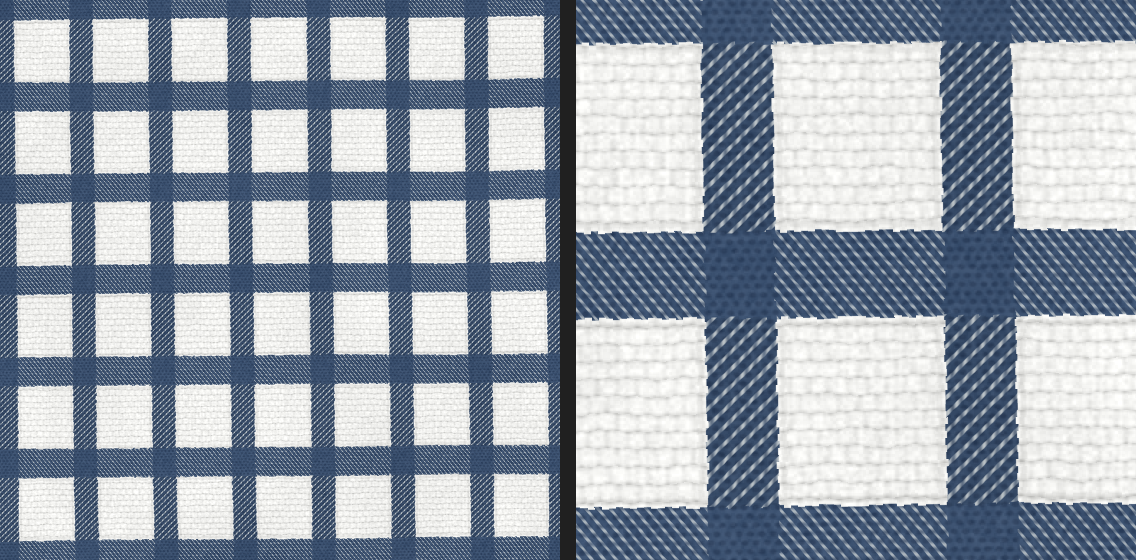
Left, the full canvas; right, a detail of the centre.
Write a Shadertoy shader that draws this pattern.

```glsl
const float TAU = 6.2831853;

float hash(vec2 p) {
    return fract(sin(dot(p, vec2(127.1, 311.7))) * 43758.5453);
}

float noise(vec2 p) {
    vec2 i = floor(p), f = fract(p);
    f = f * f * (3.0 - 2.0 * f);
    return mix(mix(hash(i), hash(i + vec2(1, 0)), f.x),
               mix(hash(i + vec2(0, 1)), hash(i + vec2(1, 1)), f.x), f.y);
}

// Rows of beaded pale thread; phase steps across the diagonals
float twill(float phase, float bead, float grain) {
    float line = smoothstep(0.2, 0.95, cos(TAU * phase) + 0.35 * (grain - 0.5));
    return line * (0.68 + 0.32 * cos(TAU * bead));
}

// Staggered woven pads: 1 on a pad, 0 in the gaps
float basket(vec2 p) {
    p.x += 0.5 * mod(floor(p.y), 2.0);
    vec2 q = abs(fract(p) - 0.5);
    float rowGap = smoothstep(0.27, 0.5, q.y);
    float dimple = smoothstep(0.22, 0.5, q.x);
    return 1.0 - rowGap * (0.45 + 0.55 * dimple) - 0.25 * dimple * (1.0 - rowGap);
}

void mainImage(out vec4 fragColor, in vec2 fragCoord) {
    vec2 p = fragCoord / iResolution.xy;
    p.y = 1.0 - p.y;

    // Slightly skewed, gently wavy cloth
    vec2 cloth = p + vec2(-0.0118 * p.y, 0.0078 * p.x);
    cloth += 0.003 * (vec2(noise(p * 5.0), noise(p * 5.0 + 31.0)) - 0.5);
    vec2 cell = (cloth - vec2(0.1435, 0.1738)) * vec2(7.08, 6.11);
    vec2 aa = fwidth(cell) * 0.75;
    vec2 dist = abs(fract(cell + 0.5) - 0.5);

    // Stripe edges shift a little from thread to thread
    vec2 thread = floor(cloth * 240.0);
    vec2 fray = 0.014 * (vec2(hash(vec2(thread.y, 3.0)), hash(vec2(thread.x, 7.0))) - 0.5);
    vec2 edge = dist - vec2(0.148, 0.157) - fray;
    vec2 stripe = 1.0 - smoothstep(-aa, aa, edge);

    float grain = noise(p * 330.0);
    float fine = hash(floor(p * 512.0));
    float broad = noise(p * 9.0 + 4.0);

    // White ground with grey gaps and a stitched line beside the stripes
    float pad = basket(cloth * vec2(88.0, 96.0) + 0.25 * (noise(p * 60.0) - 0.5));
    vec3 white = mix(vec3(0.81, 0.81, 0.80), vec3(0.965, 0.965, 0.955), pad);
    white += 0.07 * (grain - 0.5) + 0.035 * (fine - 0.5) + 0.015 * (broad - 0.5);
    vec2 seam = 1.0 - smoothstep(vec2(0.006), vec2(0.018), abs(edge - 0.026));
    white -= 0.07 * max(seam.x, seam.y) * (0.5 + 0.5 * grain);

    // Navy yarn with small dark dimples
    vec2 knot = cloth * vec2(150.0, 190.0);
    knot.x += 0.5 * mod(floor(knot.y), 2.0);
    float dimple = 1.0 - smoothstep(0.12, 0.48, length(fract(knot) - 0.5));
    vec3 navy = mix(vec3(0.235, 0.32, 0.44), vec3(0.16, 0.23, 0.34), 0.65 * dimple);
    navy += 0.05 * (grain - 0.5) + 0.03 * (fine - 0.5) + 0.02 * (broad - 0.5);

    // Opposed diagonals on upright and level stripes
    float upright = twill(cloth.y * 100.0 + cloth.x * 96.0, cloth.x * 190.0, grain);
    float level = twill(cloth.x * 140.0 - cloth.y * 115.0, cloth.y * 190.0, grain);
    vec3 pale = vec3(0.82, 0.84, 0.84);
    vec3 shade = navy * 0.93;
    vec3 uprightColor = mix(shade, pale, 0.85 * upright);
    vec3 levelColor = mix(navy, pale, 0.75 * level);

    // Plain ground, single stripes, then solid crossings
    vec3 color = mix(white, uprightColor, stripe.x);
    color = mix(color, mix(levelColor, navy, stripe.x), stripe.y);
    color *= 1.0 + 0.02 * (hash(floor(cell + 0.5)) - 0.5);
    fragColor = vec4(clamp(color, 0.0, 1.0), 1.0);
}
```
